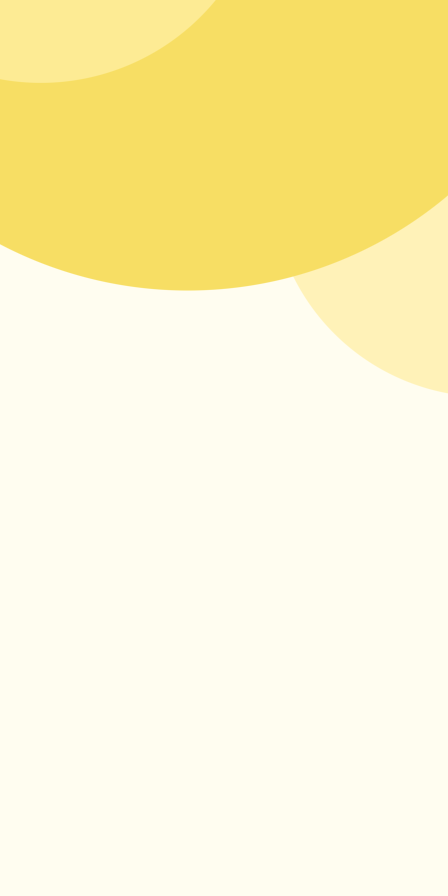
This background is drawn by a WebGL 2 fragment shader. Its source:

```glsl
#version 300 es
precision highp float;
// Three overlapping flat yellow discs hanging from the top of a cream background.

uniform vec2 u_resolution;
out vec4 fragColor;

// Antialiased coverage of a disc; pixel is the size of one pixel in canvas units.
float disc(vec2 p, vec2 center, float radius, float pixel) {
    float d = length(p - center) - radius;
    return 1.0 - smoothstep(-0.75 * pixel, 0.75 * pixel, d);
}

void main() {
    // Canvas widths, measured rightwards and down from the top left corner.
    float pixel = 1.0 / u_resolution.x;
    vec2 p = vec2(gl_FragCoord.x, u_resolution.y - gl_FragCoord.y) * pixel;

    vec3 cream = vec3(1.0, 0.992, 0.941);
    vec3 paleYellow = vec3(1.0, 0.949, 0.722);
    vec3 gold = vec3(0.969, 0.871, 0.392);
    vec3 lightYellow = vec3(0.992, 0.922, 0.580);

    // Paint from back to front.
    vec3 color = cream;
    color = mix(color, paleYellow, disc(p, vec2(1.0875, 0.403), 0.483, pixel));
    color = mix(color, gold, disc(p, vec2(0.419, -0.2525), 0.901, pixel));
    color = mix(color, lightYellow, disc(p, vec2(0.091, -0.320), 0.505, pixel));

    fragColor = vec4(color, 1.0);
}
```
